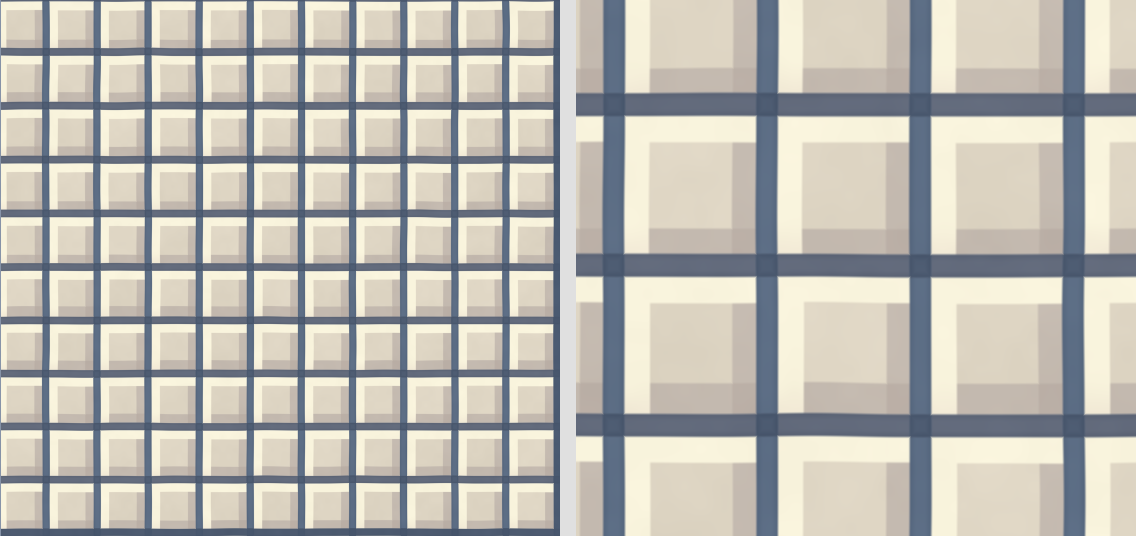
Left: the whole. Right: its middle third, enlarged.
Give the GLSL for this pattern, as a WebGL 2 fragment shader.

```glsl
#version 300 es
precision highp float;
// Grid of bevelled cream tiles, 11 across and 10 down, between slate blue bands.

#define CELLS vec2(10.955, 10.025)   // cells per canvas side
#define OFFSET vec2(0.102, 0.044)    // part of a cell cut off at left and top
#define BAND_HALF vec2(0.071, 0.072) // half width of the bands, in cells
#define LIGHT_WIDTH 0.163            // cream bevel at left and top
#define SHADE_WIDTH 0.150            // taupe bevel at right and bottom
#define ROW_BOW 0.04                 // downward drift of the middle rows
#define WOBBLE 0.014                 // unevenness of the painted edges
#define GRAIN 0.022                  // unevenness of the paint

uniform vec2 u_resolution;
out vec4 fragColor;

const vec3 CREAM = vec3(0.975, 0.955, 0.865);
const vec3 SAND = vec3(0.87, 0.835, 0.765);
const vec3 TAUPE = vec3(0.765, 0.725, 0.685);
const vec3 SLATE = vec3(0.375, 0.425, 0.505);
const vec3 NAVY = vec3(0.27, 0.33, 0.42);

float hash(vec2 p) {
  return fract(sin(dot(p, vec2(127.1, 311.7))) * 43758.5);
}

float noise(vec2 p) {
  vec2 i = floor(p), f = fract(p);
  f = f * f * (3.0 - 2.0 * f);
  return mix(mix(hash(i), hash(i + vec2(1, 0)), f.x),
             mix(hash(i + vec2(0, 1)), hash(i + vec2(1, 1)), f.x), f.y);
}

// Coverage per axis where v lies beyond edge
vec2 beyond(vec2 edge, vec2 v, vec2 soft) {
  return smoothstep(edge - soft, edge + soft, v);
}

void main() {
  // Cell coordinates, counted from the upper left
  vec2 uv = gl_FragCoord.xy / u_resolution;
  uv.y = 1.0 - uv.y;
  vec2 grid = uv * CELLS + OFFSET;
  grid.y -= ROW_BOW * sin(3.14159 * uv.y);
  vec2 soft = max(CELLS / u_resolution * 0.7, vec2(0.011));

  // Hand-painted edges drift along their length
  vec2 drift = vec2(noise(grid.yx * vec2(1.7, 0.9) + 7.0),
                    noise(grid * vec2(1.7, 0.9) + 31.0)) - 0.5;
  vec2 wobbly = grid + WOBBLE * drift;
  vec2 cell = floor(wobbly);
  vec2 local = fract(wobbly);

  // Bevel widths vary by column and more by row
  vec2 vary = vec2(hash(vec2(cell.x, 3.0)), hash(vec2(5.0, cell.y)));
  vec2 lightEdge = BAND_HALF + LIGHT_WIDTH + 0.012 * (vary.yx - 0.5);
  vec2 shadeEdge = 1.0 - BAND_HALF - SHADE_WIDTH - vec2(0.016, 0.06) * vary * vary;
  vec2 inside = beyond(lightEdge, local, soft);
  vec2 shade = beyond(shadeEdge, local, soft);

  // Tile: sand centre, overlapping taupe sides, cream sides on top
  vec3 sand = SAND + 0.02 * (hash(cell) - 0.5) - 0.012 * (local.y - 0.5);
  vec3 color = mix(sand, TAUPE, max(shade.x, shade.y));
  color -= vec3(0.035, 0.04, 0.035) * shade.x * shade.y;
  color += 0.025 * shade.x * (1.0 - shade.y) * (0.7 - local.y);
  vec3 cream = CREAM - vec3(0.03, 0.045, 0.03) * smoothstep(0.7, 1.0, local.y);
  color = mix(cream, color, inside.x * inside.y);

  // Bands: bluer verticals, greyer horizontals, dark crossings
  vec2 toBand = abs(local - round(local));
  vec2 band = 1.0 - beyond(BAND_HALF, toBand, soft);
  vec3 bandColor = SLATE + vec3(-0.012, 0.006, 0.018) * (band.x - band.y);
  bandColor = mix(bandColor, NAVY, 0.65 * band.x * band.y);
  vec2 rim = smoothstep(BAND_HALF * 0.3, BAND_HALF, toBand) * band;
  bandColor -= 0.03 * max(rim.x, rim.y);

  // The outermost bands at right and bottom are darker
  vec2 last = step(vec2(10.8, 9.8), grid) * band;
  bandColor = mix(bandColor, NAVY, 0.75 * max(last.x, last.y));
  color = mix(color, bandColor, max(band.x, band.y));

  // Thin blue rim along the left edge
  color = mix(SLATE + 0.15, color, smoothstep(0.0008, 0.0028, uv.x));

  // Soft wash over the whole surface
  float wash = noise(grid * 3.1) * 0.6 + noise(grid * 8.3 + 19.0) * 0.4;
  color += GRAIN * (wash - 0.5);
  fragColor = vec4(color, 1.0);
}
```
